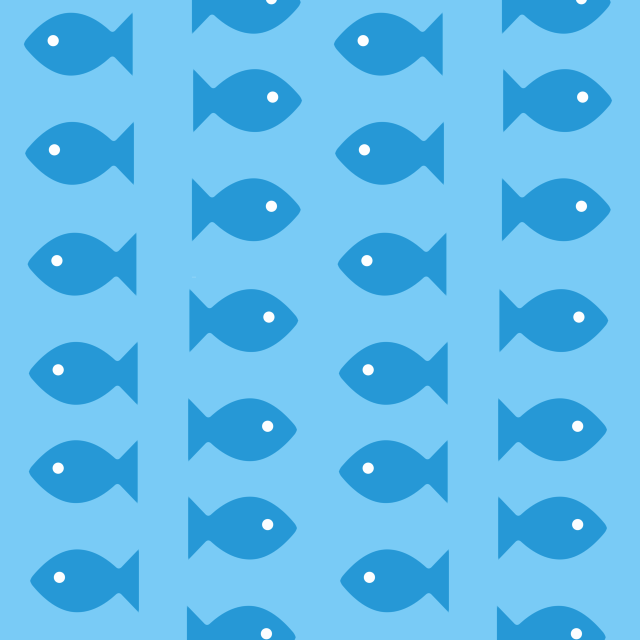
Reproduce this pattern procedurally as a three.js fragment shader.

```glsl
// Columns of blue fish swimming in alternating directions on pale water.
varying vec2 vUv;

const float UNITS = 768.0;          // layout units across the canvas
const float SOFT = 0.8;             // half width of the smoothed edge
const vec3 WATER = vec3(0.475, 0.797, 0.965);
const vec3 FISH = vec3(0.150, 0.598, 0.840);
const vec3 EYE = vec3(0.99, 0.995, 1.0);

const float PAIR_WIDTH = 372.0;     // one left column plus one right column
const float LEFT_NOSE = 28.0;
const float RIGHT_NOSE = 363.0;
const float FIRST_ROW = 53.0;
const float ROW_STEP = 131.0;
const float RIGHT_DROP = 67.7;      // right column sits lower than the left
const float DRIFT = 1.5;            // sideways slip from row to row

const float FISH_LENGTH = 131.2;
const float BODY_HALF = 37.7;
const float BODY_PEAK = 57.0;       // distance from nose to thickest point
const float FRONT_REACH = 58.0;
const float BACK_REACH = 62.0;
const vec2 NECK = vec2(107.0, 13.0);
const float TAIL_SLOPE = 1.04;
const vec2 EYE_POS = vec2(35.8, -4.2);
const float EYE_RADIUS = 6.7;
const vec2 SPECK_POS = vec2(232.5, 332.5);

float smoothMax(float a, float b, float k) {
  float h = max(k - abs(a - b), 0.0) / k;
  return max(a, b) + h * h * k * 0.25;
}

// Half height of the fish at distance x behind the nose
float outline(float x) {
  float u = (x - BODY_PEAK) / (x < BODY_PEAK ? FRONT_REACH : BACK_REACH);
  float body = BODY_HALF * (1.0 - u * u);
  float tail = NECK.y + TAIL_SLOPE * (x - NECK.x);
  return smoothMax(body, tail, 7.0);
}

// Signed distance to a fish with its nose at the origin, tail toward +x
float fishDistance(vec2 p) {
  float slope = outline(p.x + 0.5) - outline(p.x - 0.5);
  float d = (abs(p.y) - outline(p.x)) / sqrt(1.0 + slope * slope);
  d = smoothMax(d, -p.x, 4.0);
  return smoothMax(d, p.x - FISH_LENGTH, 2.0);
}

float coverage(float d) {
  return 1.0 - smoothstep(-SOFT, SOFT, d);
}

// Uneven row spacing: one wide gap, one narrow gap per four rows
float rowHeight(float i) {
  return FIRST_ROW + ROW_STEP * i + 2.0 * step(2.0, i)
       - 13.0 * step(4.0, i) + 13.0 * step(i, -1.0);
}

float rowDrift(float i) {
  return DRIFT * (abs(i) + step(2.0, i) - step(4.0, i));
}

void paintFish(inout vec3 color, vec2 p) {
  color = mix(color, FISH, coverage(fishDistance(p)));
  color = mix(color, EYE, coverage(length(p - EYE_POS) - EYE_RADIUS));
}

void main() {
  // Layout runs downward from the top edge
  vec2 p = vec2(vUv.x, 1.0 - vUv.y) * UNITS;
  float x = mod(p.x, PAIR_WIDTH);
  vec3 color = WATER;

  // Faint stray fleck in the water
  vec2 fleck = abs(p - SPECK_POS) - vec2(2.0, 0.3);
  color = mix(color, EYE, 0.35 * coverage(max(fleck.x, fleck.y)));

  // Both columns of the pair, row by row
  for (int row = -1; row < 6; row++) {
    float i = float(row);
    float y = p.y - rowHeight(i);
    float drift = rowDrift(i);
    paintFish(color, vec2(x - LEFT_NOSE - drift, y));
    paintFish(color, vec2(RIGHT_NOSE - drift - x, y - RIGHT_DROP));
  }

  gl_FragColor = vec4(color, 1.0);
}
```
